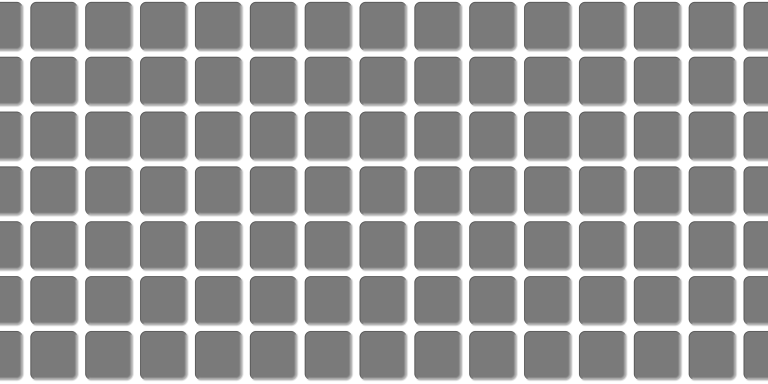
A Shadertoy shader for this pattern:

```glsl
// Signed distance to a rounded box; the outward normal is returned too
float roundedBox(vec2 p, vec2 halfSize, float radius, out vec2 normal) {
    vec2 q = abs(p) - halfSize + radius;
    normal = normalize(max(q, 0.0001)) * sign(p);
    return length(max(q, 0.0)) + min(max(q.x, q.y), 0.0) - radius;
}

void mainImage(out vec4 fragColor, in vec2 fragCoord) {
    // Seven rows of square cells, one unit each
    float pixel = 7.0 / iResolution.y;
    vec2 cell = fract(fragCoord * pixel - vec2(0.985, 0.52) + 0.5) - 0.5;

    vec2 normal;
    float dist = roundedBox(cell, vec2(0.432, 0.447), 0.115, normal);

    // Positive toward the lower right, negative toward the upper left
    float facing = normal.x - normal.y;
    float lowerRight = smoothstep(0.0, 0.8, facing);
    float upperLeft = smoothstep(0.0, 0.8, -facing);

    // Flat face with a pale bevel and a thin dark rim
    float face = 0.48;
    face = mix(face, 0.72, lowerRight * smoothstep(-0.065, -0.005, dist));
    float rim = smoothstep(-0.5, 0.5, (dist + 0.02) / pixel);
    face = mix(face, 0.37, upperLeft * rim);

    // White grout with a faint soft shadow
    float shadow = lowerRight * (1.0 - smoothstep(0.0, 0.035, dist));
    float grout = 1.0 - 0.16 * shadow;

    float coverage = smoothstep(0.6, -0.6, dist / pixel);
    fragColor = vec4(vec3(mix(grout, face, coverage)), 1.0);
}
```
